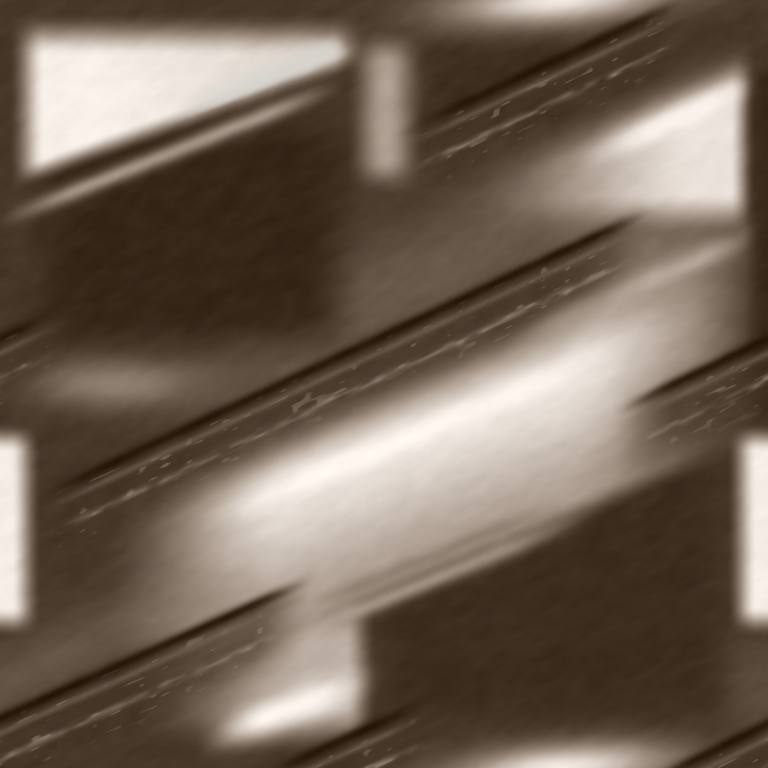
A Shadertoy shader for this texture:

```glsl
#define BASE_TONE 0.275
#define SEAM_DARK 0.14
#define SEAM_WIDTH 0.008
#define SPECK_OFFSET 0.058
#define GRAIN 0.055
#define WARMTH vec3(0.0, 0.062, 0.115)
#define SHEEN vec3(0.84, 0.83, 0.81)

float hash(vec2 p) {
    vec3 q = fract(vec3(p.xyx) * 0.1031);
    q += dot(q, q.yzx + 33.33);
    return fract((q.x + q.y) * q.z);
}

float noise(vec2 p) {
    vec2 i = floor(p), f = fract(p);
    f = f * f * (3.0 - 2.0 * f);
    return mix(mix(hash(i), hash(i + vec2(1, 0)), f.x),
               mix(hash(i + vec2(0, 1)), hash(i + vec2(1, 1)), f.x), f.y);
}

float fbm(vec2 p) {
    float sum = 0.0, gain = 0.5;
    for (int i = 0; i < 4; i++) {
        sum += gain * noise(p);
        p = p * 2.1 + 7.3;
        gain *= 0.5;
    }
    return sum;
}

float span(float x, float a, float b, float soft) {
    return smoothstep(a - soft, a + soft, x) * (1.0 - smoothstep(b - soft, b + soft, x));
}

float box(vec2 p, vec2 lo, vec2 hi, float soft) {
    return span(p.x, lo.x, hi.x, soft) * span(p.y, lo.y, hi.y, soft);
}

float glow(float d, float width) { return exp(-d * d / (width * width)); }

// Height above a slanted line
float above(vec2 p, float intercept, float slope) { return p.y - intercept - slope * p.x; }

void paint(inout float tone, float value, float mask) { tone = mix(tone, value, mask); }

// Soft brown haze and dark panels
void paintBackground(inout float t, vec2 p) {
    paint(t, 0.41, glow(above(p, 0.38, 0.47), 0.09) * span(p.x, 0.28, 0.8, 0.15));
    paint(t, 0.39, glow(above(p, 0.11, 0.45), 0.05) * span(p.x, -0.2, 0.25, 0.08));
    paint(t, 0.36, box(p, vec2(0.95, 0.05), vec2(1.2, 0.16), 0.04));
    paint(t, 0.21, box(p, vec2(0.06, 0.555), vec2(0.44, 0.84), 0.045));
    paint(t, 0.235, box(p, vec2(0.5, 0.07), vec2(0.93, 0.4), 0.04));
    paint(t, 0.24, box(p, vec2(0.56, 0.85), vec2(0.74, 0.945), 0.02));
    paint(t, 0.52, 0.8 * box(p, vec2(0.74, 0.5), vec2(0.95, 0.73), 0.06));
}

// Long polished bands with a bright ridge
void paintBands(inout float t, vec2 p) {
    float r = above(p, 0.212, 0.41);
    float body = smoothstep(-0.205, -0.165, r) * glow(max(r, 0.0), 0.07);
    paint(t, mix(0.93, 0.68, smoothstep(0.0, 0.17, -r)), body * span(p.x, 0.25, 0.87, 0.13));
    paint(t, 1.0, glow(r, 0.017) * span(p.x, 0.34, 0.74, 0.1));
    paint(t, 0.52, 0.7 * glow(above(p, 0.045, 0.41), 0.011) * span(p.x, 0.42, 0.7, 0.06));
    paint(t, 0.7, 0.8 * glow(above(p, 0.014, 0.41), 0.013) * span(p.x, 0.4, 0.72, 0.08));

    r = above(p, 0.457, 0.44);
    body = glow(max(r, 0.0), 0.035) * smoothstep(0.58, 0.92, p.x) * smoothstep(0.69, 0.75, p.y);
    paint(t, 0.92, body * (1.0 - smoothstep(0.95, 0.985, p.x)));
    paint(t, 1.0, 0.9 * glow(r, 0.016) * span(p.x, 0.8, 0.95, 0.06));
    paint(t, 0.74, 0.8 * glow(above(p, 0.271, 0.43), 0.017) * span(p.x, 0.7, 0.96, 0.05));
    paint(t, 0.22, box(p, vec2(0.982, 0.46), vec2(1.2, 0.91), 0.016));
}

// Bright cropped patches, some wrapping around the borders
void paintPatches(inout float t, vec2 p) {
    vec2 w = fract(p + 0.5) - 0.5;
    float m = span(p.x, 0.035, 0.455, 0.024) * (1.0 - smoothstep(0.925, 0.985, p.y));
    paint(t, mix(0.97, 0.87, smoothstep(0.1, 0.45, p.x)), m * smoothstep(0.0, 0.035, above(p, 0.742, 0.355)));
    paint(t, 0.74, 0.8 * glow(above(p, 0.712, 0.4), 0.012) * span(p.x, 0.04, 0.4, 0.06));
    paint(t, 0.68, box(p, vec2(0.475, 0.77), vec2(0.53, 0.94), 0.026));
    paint(t, 0.57, glow(length((p - vec2(0.15, 0.5)) / vec2(0.11, 0.032)), 1.0));
    paint(t, 0.96, box(vec2(w.x, p.y), vec2(-0.034, 0.19), vec2(0.034, 0.43), 0.02));
    vec2 e = vec2(p.x - 0.73, w.y - 0.08 * (p.x - 0.73)) / vec2(0.14, 0.03);
    paint(t, 0.95, glow(length(e), 1.0));

    m = smoothstep(0.16, 0.4, p.x) * (1.0 - smoothstep(0.45, 0.49, p.x));
    paint(t, 0.73, m * span(p.y, 0.05, 0.2, 0.035));
    paint(t, 0.99, glow(above(p, -0.056, 0.35), 0.024) * span(p.x, 0.3, 0.455, 0.05));
}

// Dark grooves with a thin lip, a shaded flank and worn specks
void paintSeams(inout float t, vec2 p) {
    // intercept, slope, start, end
    vec4 seams[7] = vec4[7](
        vec4(0.333, 0.47, 0.09, 0.81), vec4(0.069, 0.45, -0.2, 0.37),
        vec4(0.0885, 0.475, 0.84, 1.2), vec4(0.564, 0.475, -0.2, 0.05),
        vec4(0.586, 0.47, 0.56, 0.86), vec4(-0.159, 0.45, 0.37, 0.53),
        vec4(-0.4275, 0.49, 0.87, 1.2));
    for (int i = 0; i < 7; i++) {
        float s = above(p, seams[i].x, seams[i].y);
        float along = span(p.x, seams[i].z, seams[i].w, 0.045);
        float flank = along * smoothstep(-0.115, -0.05, s) * (1.0 - smoothstep(-0.01, 0.0, s));
        float wear = noise(vec2(p.x * 65.0, s * 200.0 + float(i) * 19.0));
        paint(t, 0.26, 0.72 * flank);
        paint(t, 0.56, 0.5 * flank * smoothstep(0.8, 0.95, wear));
        paint(t, 0.6, 0.75 * along * wear * glow(s + SPECK_OFFSET, 0.005));
        paint(t, 0.45, 0.6 * along * glow(s + 0.024, 0.005));
        paint(t, SEAM_DARK, 0.9 * along * glow(s + 0.005, SEAM_WIDTH));
    }
}

void mainImage(out vec4 fragColor, in vec2 fragCoord) {
    vec2 p = fragCoord / iResolution.xy;
    float tone = BASE_TONE;
    paintBackground(tone, p);
    paintBands(tone, p);
    paintPatches(tone, p);
    paintSeams(tone, p);
    tone += GRAIN * (fbm(vec2(p.x * 40.0, above(p, 0.0, 0.43) * 75.0)) - 0.47);

    // Warm metal colour, with a cool reflection in the upper patch
    vec3 color = vec3(tone) - WARMTH * mix(1.0, 0.5, smoothstep(0.6, 1.0, tone));
    float sheen = glow(above(p, 0.738, 0.46), 0.021) * span(p.x, 0.25, 0.445, 0.04);
    color = mix(color, SHEEN, 0.85 * sheen * smoothstep(0.5, 0.8, tone));
    fragColor = vec4(clamp(color, 0.0, 1.0), 1.0);
}
```
